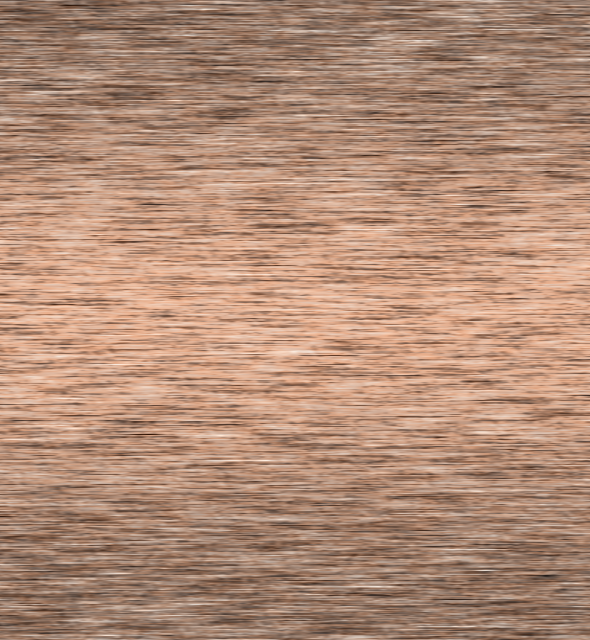
A Shadertoy shader for this texture:

```glsl
// Brushed copper: fine horizontal scratches over a soft band of light.
// Layers of stretched value noise, with every row shifted at random,
// darken the metal into grooves or lift it towards pale highlights.

float hash(vec2 p) {
    return fract(sin(dot(p, vec2(127.1, 311.7))) * 43758.5453);
}

// One row of smooth noise, slid sideways by its own random amount
float scratchRow(float x, float row) {
    x += 37.0 * hash(vec2(row, 4.7));
    float cell = floor(x);
    float t = smoothstep(0.0, 1.0, x - cell);
    return mix(hash(vec2(cell, row)), hash(vec2(cell + 1.0, row)), t);
}

// Rows with crisp but smoothed edges; scale.x sets length, scale.y thickness
float scratches(vec2 p, vec2 scale, float seed) {
    p = p * scale + vec2(0.0, seed);
    float row = floor(p.y);
    float t = smoothstep(0.2, 0.8, p.y - row);
    return mix(scratchRow(p.x, row), scratchRow(p.x, row + 1.0), t);
}

void mainImage(out vec4 fragColor, in vec2 fragCoord) {
    vec2 uv = fragCoord / iResolution.y;

    // Band of warm light across the middle, duller copper at the ends
    float light = 0.5 + 0.5 * cos(6.2832 * (uv.y - 0.51));
    vec3 copper = mix(vec3(0.59, 0.465, 0.39), vec3(0.89, 0.685, 0.565), light);

    // Brushing, from hairlines and grain to broad uneven patches
    float relief = 0.36 * (scratches(uv, vec2(15.0, 512.0), 11.5) - 0.5);
    relief += 0.34 * (scratches(uv, vec2(34.0, 440.0), 523.0) - 0.5);
    relief += 0.24 * (scratches(uv, vec2(110.0, 420.0), 3109.0) - 0.5);
    relief += 0.22 * (scratches(uv, vec2(14.0, 250.0), 907.0) - 0.5);
    relief += 0.19 * (scratches(uv, vec2(11.0, 85.0), 1213.0) - 0.5);

    // Sparse deep grooves and bright glints
    float groove = scratches(uv, vec2(14.0, 512.0), 1409.5);
    float glint = scratches(uv, vec2(15.0, 512.0), 1913.5);
    relief -= 0.28 * smoothstep(0.74, 1.0, groove);
    relief += 0.30 * smoothstep(0.74, 1.0, glint);

    // Grooves deepen the copper, highlights fade towards pale pink
    vec3 shade = copper * max(1.0 + relief * vec3(1.22, 1.32, 1.39), 0.08);
    vec3 shine = mix(copper, vec3(1.0, 0.94, 0.89), clamp(relief * 1.5, 0.0, 1.0));
    vec3 color = relief < 0.0 ? shade : shine;

    // Slight drift between orange and grey from scratch to scratch
    float tint = scratches(uv, vec2(45.0, 470.0), 2311.0) - 0.5;
    color += tint * vec3(0.06, -0.02, -0.07);

    fragColor = vec4(clamp(color, 0.0, 1.0), 1.0);
}
```
